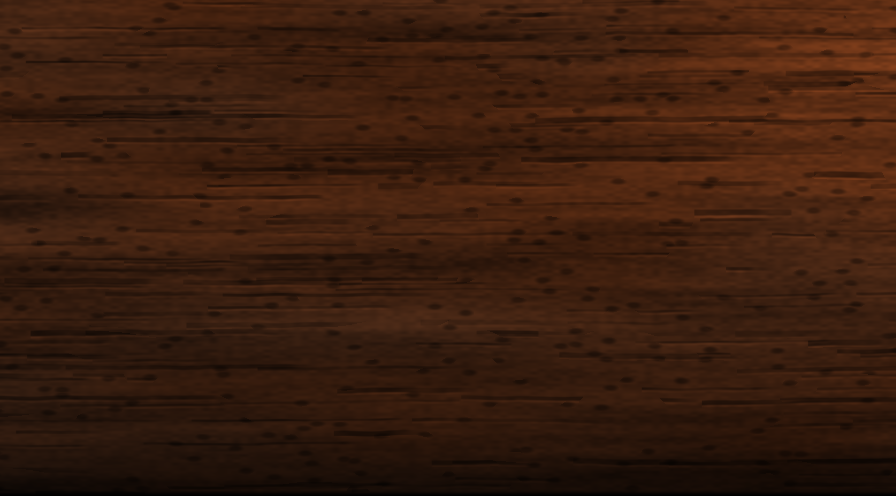
Write a WebGL 2 fragment shader that draws this texture.

```glsl
#version 300 es
precision highp float;
// Dark brown wood with fine horizontal grain, broken streaks and a warm glow in the upper right.
uniform vec2 u_resolution;
out vec4 fragColor;

const vec3 WARM_TINT = vec3(1.0, 0.485, 0.212);   // colour per unit of red
const vec3 DULL_TINT = vec3(1.0, 0.565, 0.325);
const float LOW_LIGHT = 0.165;
const float HIGH_LIGHT = 0.262;
const float GLOW = 0.15;
const float BAND_CONTRAST = 0.34;
const float FIBRE_CONTRAST = 0.30;
const float GRIT_CONTRAST = 0.22;
const float STREAK_DARK = 0.50;
const float STREAK_LIGHT = 0.30;
const float PIT_DARK = 0.35;
const int STREAK_LAYERS = 4;

float hash(vec2 p) {
  vec3 q = fract(p.xyx * vec3(0.1031, 0.1030, 0.0973));
  q += dot(q, q.yzx + 33.33);
  return fract((q.x + q.y) * q.z);
}

float noise(vec2 p) {
  vec2 i = floor(p), f = fract(p);
  f = f * f * (3.0 - 2.0 * f);
  return mix(mix(hash(i), hash(i + vec2(1, 0)), f.x),
             mix(hash(i + vec2(0, 1)), hash(i + vec2(1, 1)), f.x), f.y);
}

// Distance to the nearest jittered cell point; w receives that cell's random value.
float cellDistance(vec2 p, out float w) {
  vec2 base = floor(p);
  float nearest = 9.0;
  w = 0.0;
  for (int y = -1; y <= 1; y++)
    for (int x = -1; x <= 1; x++) {
      vec2 c = base + vec2(x, y);
      vec2 site = c + vec2(hash(c + 3.7), hash(c + 41.3));
      float d = length(p - site);
      if (d < nearest) { nearest = d; w = hash(c + 87.1); }
    }
  return nearest;
}

// Soft horizontal line of half height h around zero.
float line(float y, float h, float px) {
  return 1.0 - smoothstep(h - px, h + px, abs(y));
}

// Broken streaks with square ends: x is the dark part, y the lit edge below it.
vec2 streaks(vec2 p, float px) {
  vec2 sum = vec2(0.0);
  for (int k = 0; k < STREAK_LAYERS; k++) {
    float layer = float(k);
    float rows = 23.0 + 9.0 * layer;
    float y = p.y * rows + 0.37 * layer;
    float row = floor(y);
    float span = mix(0.17, 0.52, hash(vec2(row, layer + 11.0)));
    float x = p.x / span + 7.0 * hash(vec2(row, layer + 23.0));
    vec2 id = vec2(floor(x) + 31.0 * layer, row);
    float along = fract(x) * span;
    float cluster = noise(p * vec2(1.6, 4.5) + 5.0 * layer);
    float keep = step(hash(id + 5.0), 0.05 + 0.42 * cluster * cluster);
    float ends = smoothstep(0.0, 1.5 * px, along)
               * smoothstep(0.0, mix(px, 0.12, hash(id + 63.0)), span - along);
    float halfHeight = mix(0.0018, 0.0058, pow(hash(id + 17.0), 2.0));
    float dy = (fract(y) - mix(0.35, 0.65, hash(id + 29.0))) / rows;
    float wear = mix(0.35, 1.0, noise(vec2(p.x * 14.0, row + 50.0 * layer)));
    float power = keep * ends * wear * mix(0.4, 1.0, hash(id + 71.0));
    sum.x += power * line(dy, halfHeight, px);
    sum.y += power * line(dy + halfHeight + 0.003, 0.0018, px) * step(0.35, hash(id + 97.0));
  }
  return min(sum, vec2(1.0));
}

void main() {
  float px = 1.0 / u_resolution.y;
  vec2 p = gl_FragCoord.xy * px;
  float across = gl_FragCoord.x / u_resolution.x;

  // Gentle bend of the grain
  vec2 g = p;
  g.y += 0.010 * (noise(p * vec2(2.2, 5.0)) - 0.5) + 0.003 * (noise(p * vec2(16.0, 30.0)) - 0.5);

  // Broad light: brighter upward, glowing at the upper right, fading at the foot
  float light = mix(LOW_LIGHT, HIGH_LIGHT, smoothstep(0.03, 0.55, p.y)) * mix(0.92, 1.06, across);
  vec2 toGlow = vec2((1.0 - across) * 1.8, p.y - 0.92) / vec2(0.48, 0.30);
  float glow = exp(-dot(toGlow, toGlow));
  light += GLOW * glow;

  // Long bands, narrower fibres and short grit
  float bands = 0.6 * noise(g * vec2(1.3, 17.0)) + 0.4 * noise(g * vec2(2.3, 44.0) + 19.0) - 0.5;
  float fibres = 0.6 * noise(g * vec2(5.0, 85.0) + 31.0) + 0.4 * noise(g * vec2(13.0, 140.0) + 7.0) - 0.5;
  float grit = noise(g * vec2(65.0, 170.0) + 3.0) - 0.5;
  float tone = 1.0 + 2.0 * BAND_CONTRAST * bands + FIBRE_CONTRAST * fibres + GRIT_CONTRAST * grit;

  // Broken streaks and small dark pits
  vec2 streak = streaks(g, px);
  float chance;
  float pit = cellDistance(g * vec2(20.0, 48.0), chance);
  pit = (1.0 - smoothstep(0.12, 0.42, pit)) * step(0.82, chance);
  tone *= (1.0 - STREAK_DARK * streak.x) * (1.0 - PIT_DARK * pit);
  tone += STREAK_LIGHT * streak.y;

  // Dull patches sit low and left; the glow stays warm
  float dull = 0.9 * noise(g * vec2(2.5, 9.0) + 61.0) + 0.35 * (1.0 - p.y) - 0.25 * across;
  dull = clamp(dull - 0.15 - 0.6 * glow, 0.0, 1.0);
  float foot = mix(0.55, 1.0, smoothstep(0.02, 0.12, p.y)) * smoothstep(0.0, 0.012, p.y);
  vec3 colour = mix(WARM_TINT, DULL_TINT, dull) * light * max(tone, 0.1) * foot;
  fragColor = vec4(colour, 1.0);
}
```
